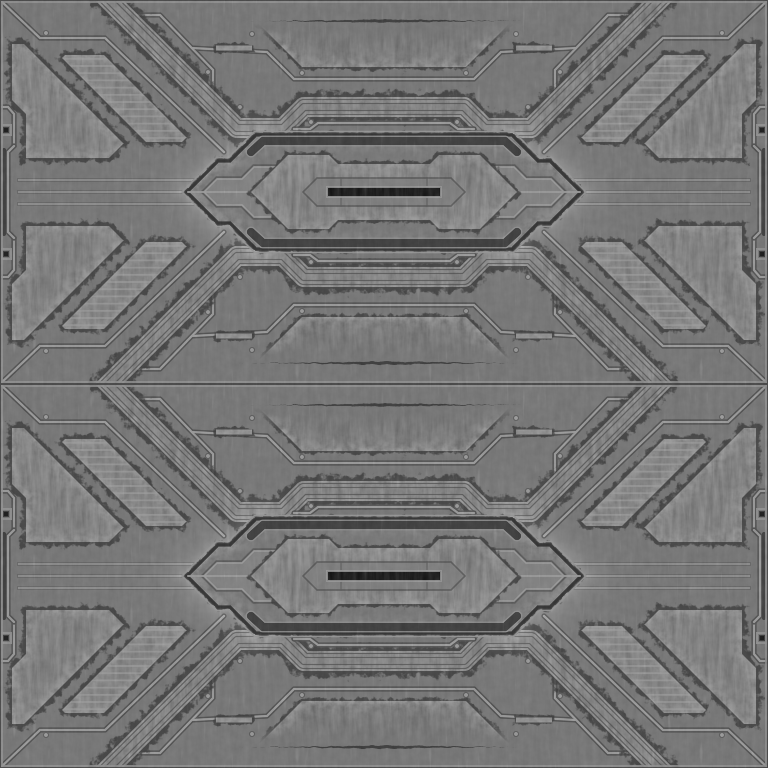
Reproduce this texture procedurally as a WebGL 1 fragment shader.

```glsl
precision highp float;
uniform vec2 u_resolution;

const vec2 REPEATS = vec2(1, 2);
const vec2 TILE = vec2(768, 384); // design units
const float BASE = 0.47, FACE = 0.5, LIGHT = 0.6, SHADE = 0.37, DARK = 0.26, BLACK = 0.13;
const float DIAG = 0.7071;

float corner(vec2 cell, vec2 f, vec2 o, vec2 cells) {
  float a = 6.2832 * fract(sin(dot(mod(cell + o, cells), vec2(12.99, 78.23))) * 43758.5);
  return dot(vec2(cos(a), sin(a)), f - o);
}

// Gradient noise that wraps after one tile
float noise(vec2 uv, vec2 cells) {
  vec2 i = floor(uv * cells), f = fract(uv * cells);
  vec2 w = f * f * (3.0 - 2.0 * f);
  return mix(mix(corner(i, f, vec2(0), cells), corner(i, f, vec2(1, 0), cells), w.x),
    mix(corner(i, f, vec2(0, 1), cells), corner(i, f, vec2(1), cells), w.x), w.y);
}

float fbm(vec2 uv, vec2 cells) {
  float sum = 0.0, gain = 1.0;
  for (int k = 0; k < 3; k++) {
    sum += gain * noise(uv, cells);
    cells *= 2.0;
    gain *= 0.55;
  }
  return sum;
}

float segment(vec2 p, vec2 a, vec2 b) {
  vec2 ab = b - a;
  return length(p - a - ab * clamp(dot(p - a, ab) / dot(ab, ab), 0.0, 1.0));
}

// Three joined segments through four points
float path(vec2 p, vec4 ab, vec4 cd) {
  return min(segment(p, ab.xy, ab.zw), min(segment(p, ab.zw, cd.xy), segment(p, cd.xy, cd.zw)));
}

float box(vec2 p, vec2 size) {
  vec2 d = abs(p) - size;
  return max(d.x, d.y);
}

float hexagon(vec2 p, float height, float reach) {
  return max(p.y - height, (p.x + p.y - reach) * DIAG);
}

float fill(float d, float aa) { return 1.0 - smoothstep(-0.6 * aa, 0.6 * aa, d); }

float line(float tone, float d, float width, float ink, float aa) {
  return mix(tone, ink, fill(abs(d) - width, aa));
}

// Light line with dark borders
float trim(float tone, float d, float aa) {
  return line(line(tone, d, 2.6, 0.33, aa), d, 1.1, LIGHT, aa);
}

// Raised plate with ragged shadow and worn rim
float plate(float tone, float d, float face, float spread, float rough, float aa) {
  float shadow = 1.0 - smoothstep(0.35, 1.0, d / spread + rough);
  float rim = exp(min(d, 0.0) / 8.0) * clamp(0.65 + rough, 0.0, 1.0);
  return mix(mix(tone, DARK, 0.85 * shadow), mix(face, LIGHT, rim), fill(d, aa));
}

float sidePlates(float tone, vec2 p, float rough, float streak, float aa) {
  float slant = p.x - p.y, sum = p.x + p.y;
  float wedge = max(box(p - vec2(272, 91), vec2(100, 57)), max(212.0 - slant, 309.0 - sum) * DIAG);
  wedge = max(wedge, min(p.x - 358.0, (slant - 280.0) * DIAG));
  tone = plate(tone, wedge, FACE + 0.06 * streak, 6.0, rough, aa);
  float ribbed = max(abs(p.y - 93.5) - 43.5, box(vec2(slant, sum) - vec2(165.5, 354), vec2(22.5, 102)) * DIAG);
  float rib = abs(fract(p.y / 7.2) - 0.5) * 7.2;
  return plate(tone, ribbed, line(FACE + 0.04 * streak, rib, 0.9, 0.58, aa), 5.0, rough, aa);
}

float edgeBracket(float tone, vec2 p, float aa) {
  tone = trim(tone, path(p, vec4(385, 85, 376, 85), vec4(370, 78, 370, 46)), aa);
  tone = trim(tone, path(p, vec4(370, 46, 376, 40), vec4(376, 20, 376, 0)), aa);
  tone = line(tone, segment(p, vec2(380, 0), vec2(380, 42)), 2.0, DARK, aa);
  float socket = box(p - vec2(378, 62), vec2(5));
  return mix(line(tone, socket, 0.9, 0.57, aa), BLACK, fill(socket + 2.4, aa));
}

float centrePiece(float tone, vec2 p, float rough, float streak, float aa) {
  float shell = min(hexagon(p, 57.0, 185.0), hexagon(p, 31.0, 197.0));
  tone += 0.13 * exp(-max(shell, 0.0) / 11.0) * smoothstep(90.0, 130.0, p.x);
  tone = line(plate(tone, shell, BASE, 4.0, rough, aa), shell, 1.6, 0.22, aa);
  tone = line(tone, shell - 3.5, 0.8, 0.58, aa);
  // Recessed bar and wing
  float bar = path(p, vec4(0, 51, 60, 51), vec4(121, 51, 133, 40));
  tone = line(line(tone, bar, 4.2, DARK, aa), bar - 4.8, 0.6, 0.56, aa);
  float wing = min(hexagon(p, 13.0, 180.0), hexagon(p, 25.0, 155.0));
  tone = line(mix(tone, 0.51, fill(wing, aa)), wing - 1.5, 1.2, SHADE, aa);
  tone = line(tone, wing, 0.8, LIGHT, aa);
  tone = line(tone, segment(p, vec2(125, 0), vec2(196, 0)), 0.9, LIGHT, aa);
  // Shouldered body and slot
  float body = max(hexagon(p, 37.0, 133.0), min(p.y - 28.0, (p.y - p.x + 18.0) * DIAG));
  tone = plate(tone, body, 0.51 + 0.07 * streak, 4.0, rough, aa);
  float inset = hexagon(p, 14.0, 81.0);
  tone = line(mix(tone, FACE, fill(inset, aa)), inset, 0.8, SHADE, aa);
  tone = line(tone, segment(p, vec2(43, 6), vec2(43, 14)), 0.5, SHADE, aa);
  float slot = box(p, vec2(57, 5));
  return line(mix(tone, BLACK + 0.06 * streak, fill(slot, aa)), slot, 0.8, LIGHT, aa);
}

void main() {
  vec2 uv = fract(gl_FragCoord.xy / u_resolution * REPEATS);
  vec2 p = abs(uv - 0.5) * TILE; // mirrored quarter
  float aa = TILE.x / min(u_resolution.x, u_resolution.y);
  float rough = fbm(uv, vec2(96, 48)), streak = fbm(uv, vec2(140, 10));

  // Rails and long panel
  float rail = max(min(p.y, abs(p.y - 12.0)), p.x - 365.0);
  float tone = line(line(BASE, rail, 1.8, 0.4, aa), rail, 0.8, 0.57, aa);
  float panel = max(125.0 - p.y, (p.x - p.y + 43.0) * DIAG);
  float worn = plate(tone, panel, BASE + 0.05 * streak, 4.0, rough, aa);
  tone = mix(tone, worn, 1.0 - smoothstep(145.0, 170.0, p.y));
  tone = line(tone, p.y - 171.0 + rough, 1.6 - p.x / 70.0, DARK, aa);
  tone = sidePlates(tone, p, rough, streak, aa);

  // Trim routes
  float route = path(p, vec4(0, 113, 90, 113), vec4(117, 140, 192, 144));
  route = min(route, path(p, vec4(171, 78, 171, 122), vec4(224, 177, 248, 177)));
  route = min(route, path(p, vec4(384, 192, 344, 154), vec4(279, 154, 160, 40)));
  tone = trim(tone, route, aa);
  tone = plate(tone, box(p - vec2(150, 144), vec2(18, 2.5)), 0.53, 3.0, rough, aa);

  // Ribbed chevron band
  float band = path(p, vec4(0, 85, 80, 85), vec4(101, 64, 147, 64));
  band = min(band, segment(p, vec2(147, 64), vec2(290, 207)));
  tone = plate(tone, band - 10.0, FACE + 0.06 * streak, 7.0, rough, aa);
  tone = line(tone, abs(band - 5.5) - 2.0, 0.6, SHADE, aa);
  tone = trim(tone, path(p, vec4(0, 69, 66, 69), vec4(74, 63, 90, 63)), aa);

  tone = edgeBracket(centrePiece(tone, p, rough, streak, aa), p, aa);

  // Rivets
  float rivet = min(distance(p, vec2(338, 159)), distance(p, vec2(176, 120)));
  rivet = min(rivet, min(distance(p, vec2(144, 85)), distance(p, vec2(82, 119))));
  rivet = min(rivet, min(distance(p, vec2(132, 158)), distance(p, vec2(73, 70))));
  tone = mix(mix(tone, SHADE, fill(rivet - 3.0, aa)), LIGHT, fill(rivet - 1.9, aa));

  // Seams, grain and scratches
  float seam = min(192.0 - p.y, 384.0 - p.x);
  tone = line(line(tone, seam, 1.2, 0.3, aa), seam - 2.0, 0.8, 0.57, aa);
  tone += 0.02 * (rough + streak) + 0.05 * smoothstep(0.3, 0.7, noise(uv, vec2(190, 14)));
  gl_FragColor = vec4(vec3(tone), 1);
}
```
